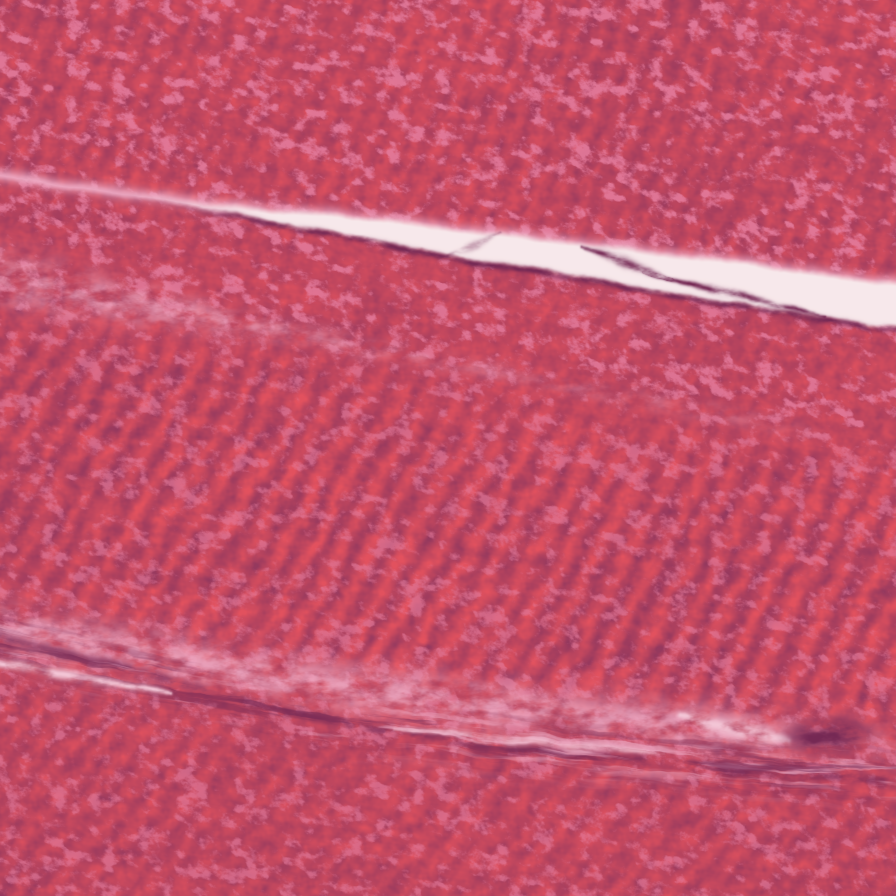
A Shadertoy shader for this texture:

```glsl
const vec3 DARK = vec3(0.61, 0.23, 0.37);
const vec3 RED = vec3(0.86, 0.31, 0.37);
const vec3 PINK = vec3(0.89, 0.48, 0.61);
const vec3 PALE = vec3(0.94, 0.68, 0.78);
const vec3 WHITE = vec3(0.97, 0.91, 0.92);
const vec3 PURPLE = vec3(0.46, 0.16, 0.33);
const float BANDS_ACROSS = 27.0;       // striations in the middle fibre
const float FINE_BANDS_ACROSS = 37.0;  // striations in the upper fibres
const float GRAIN_SCALE = 125.0;
const float FIBRE_SLOPE = 0.16;

float hash(vec2 p) {
    return fract(sin(dot(p, vec2(127.1, 311.7))) * 43758.5);
}

float noise(vec2 p) {
    vec2 i = floor(p), f = fract(p);
    f = f * f * (3.0 - 2.0 * f);
    return mix(mix(hash(i), hash(i + vec2(1, 0)), f.x),
               mix(hash(i + vec2(0, 1)), hash(i + vec2(1, 1)), f.x), f.y);
}

float fbm(vec2 p) {
    float sum = 0.0, amp = 0.5;
    for (int i = 0; i < 4; i++) {
        sum += amp * noise(p);
        p = mat2(1.6, 1.2, -1.2, 1.6) * p + 17.3;
        amp *= 0.5;
    }
    return sum / 0.9375;
}

// Soft ridge around zero
float ridge(float d, float width) {
    return exp(-d * d / (width * width));
}

// Soft line from a to b, thin at both ends
float strand(vec2 p, vec2 a, vec2 b, float width) {
    vec2 ab = b - a;
    float t = clamp(dot(p - a, ab) / dot(ab, ab), 0.0, 1.0);
    return ridge(length(p - a - ab * t), width * (0.4 + 2.4 * t * (1.0 - t)));
}

float bands(vec2 p, float count, float slant) {
    float wobble = 0.5 * (fbm(p * 9.0) - 0.5) + 0.35 * (noise(p * 45.0) - 0.5);
    return sin(6.28318 * (count * (p.x - slant * p.y) + wobble));
}

// Muscle tissue: slanted striations, lengthwise fibrils and grain
vec3 tissue(vec2 p, float gapD, float paleD, float seamD) {
    float upper = smoothstep(-0.01, 0.01, gapD);
    float middle = smoothstep(0.03, -0.07, paleD) * smoothstep(0.0, 0.04, seamD);
    float lower = smoothstep(-0.02, -0.07, seamD);
    float sheath = (1.0 - upper) * smoothstep(-0.02, 0.03, paleD);
    float stripe = 0.29 * middle * bands(p, BANDS_ACROSS, 0.62 - 0.1 * p.x)
                 + 0.17 * lower * bands(p, BANDS_ACROSS, 0.85)
                 + (0.15 * upper + 0.07 * sheath) * bands(p, FINE_BANDS_ACROSS, 0.38);
    stripe *= 0.5 + fbm(p * 7.0 + 4.0);

    vec2 along = vec2(p.x, p.y + FIBRE_SLOPE * p.x);
    float fibrils = fbm(along * vec2(9.0, 85.0)) - 0.5;
    vec2 turned = mat2(0.8, 0.6, -0.6, 0.8) * p * GRAIN_SCALE;
    float grain = 0.40 * (noise(turned) - 0.5) + 0.24 * (noise(turned * 1.9 + 8.0) - 0.5);
    float tone = 0.54 + stripe + 0.5 * fibrils + grain + 0.25 * (fbm(p * 4.0) - 0.5);
    vec3 color = mix(DARK, RED, clamp(tone, -0.1, 1.1));
    float blush = smoothstep(0.50, 0.78, fbm(along * vec2(75.0, 100.0) + 31.0));
    return mix(color, PINK, blush * (0.65 + 0.25 * upper + 0.2 * sheath));
}

void mainImage(out vec4 fragColor, in vec2 fragCoord) {
    vec2 uv = fragCoord / iResolution.xy;
    vec2 p = uv + 0.007 * (vec2(fbm(uv * 30.0), fbm(uv * 30.0 + 50.0)) - 0.5);
    float x = p.x;

    // Signed heights above the three boundaries
    float gapD = p.y - (0.803 - 0.145 * x);
    float paleD = p.y - (0.690 - 0.190 * x);
    float seamD = p.y - (0.300 - 0.200 * x + 0.070 * x * x);
    vec3 color = tissue(uv, gapD, paleD, seamD);
    float mottle = fbm(uv * vec2(45.0, 85.0));

    // Pale streak fading to the right
    float streak = ridge(paleD, mix(0.026, 0.010, smoothstep(0.0, 0.4, x)));
    streak *= mix(0.75, 0.30, smoothstep(0.1, 0.6, x)) * (1.0 - smoothstep(0.8, 0.95, x));
    color = mix(color, PALE, streak * smoothstep(0.2, 0.8, mottle));

    // Hazy seam with its broken dark edge
    float haze = ridge(seamD, 0.025) * (1.0 - 0.7 * smoothstep(0.8, 0.95, x));
    color = mix(color, PALE, 0.85 * haze * smoothstep(0.15, 0.8, mottle));
    float edgeD = seamD + 0.012 + 0.030 * smoothstep(0.0, 0.45, x);
    color = mix(color, PURPLE, 0.65 * ridge(edgeD, 0.006) * smoothstep(0.25, 0.65, mottle));

    // Light and dark fibres below the seam
    float zone = ridge(seamD + 0.015 + 0.022 * smoothstep(0.0, 0.4, x), 0.025);
    vec2 lengthwise = vec2(x * 11.0, seamD * 110.0);
    color = mix(color, PALE, 0.75 * zone * smoothstep(0.54, 0.76, fbm(lengthwise + 5.0)));
    color = mix(color, PURPLE, 0.65 * zone * smoothstep(0.52, 0.74, fbm(lengthwise + 60.0)));
    float glints = strand(p, vec2(-0.08, 0.274), vec2(0.19, 0.227), 0.006)
                 + 0.7 * strand(p, vec2(0.44, 0.187), vec2(0.74, 0.158), 0.005)
                 + strand(p, vec2(0.76, 0.200), vec2(0.88, 0.175), 0.009);
    color = mix(color, mix(PALE, WHITE, 0.4), min(glints, 1.0) * smoothstep(0.05, 0.75, mottle));

    // Dark nucleus
    float nucleus = length((p - vec2(0.925, 0.178)) / vec2(0.052, 0.024));
    color = mix(color, PURPLE, (1.0 - smoothstep(0.4, 1.2, nucleus)) * smoothstep(0.0, 0.8, mottle));

    // White gap with a lilac upper fringe and a dark lower rim
    float halfWidth = 0.001 + 0.018 * smoothstep(0.05, 1.0, x) + 0.006 * smoothstep(0.18, 0.45, x);
    color = mix(color, PALE, 0.7 * ridge(gapD - halfWidth, 0.008));
    float soft = 0.0035 + 1.0 / iResolution.y;
    float opening = 1.0 - smoothstep(-soft, soft, abs(gapD) - halfWidth);
    color = mix(color, mix(PALE, WHITE, smoothstep(0.12, 0.32, x)), opening);
    float rim = ridge(gapD + halfWidth + 0.002, 0.004) * smoothstep(0.1, 0.35, x);
    color = mix(color, PURPLE, rim * smoothstep(0.0, 0.7, mottle));

    // Fine strands bridging the gap
    float bridges = strand(p, vec2(0.65, 0.725), vec2(0.75, 0.690), 0.005)
                  + strand(p, vec2(0.72, 0.697), vec2(0.92, 0.646), 0.004)
                  + 0.5 * strand(p, vec2(0.50, 0.715), vec2(0.56, 0.740), 0.004);
    color = mix(color, PURPLE, min(bridges, 1.0) * smoothstep(0.0, 0.8, mottle));
    fragColor = vec4(color, 1.0);
}
```
